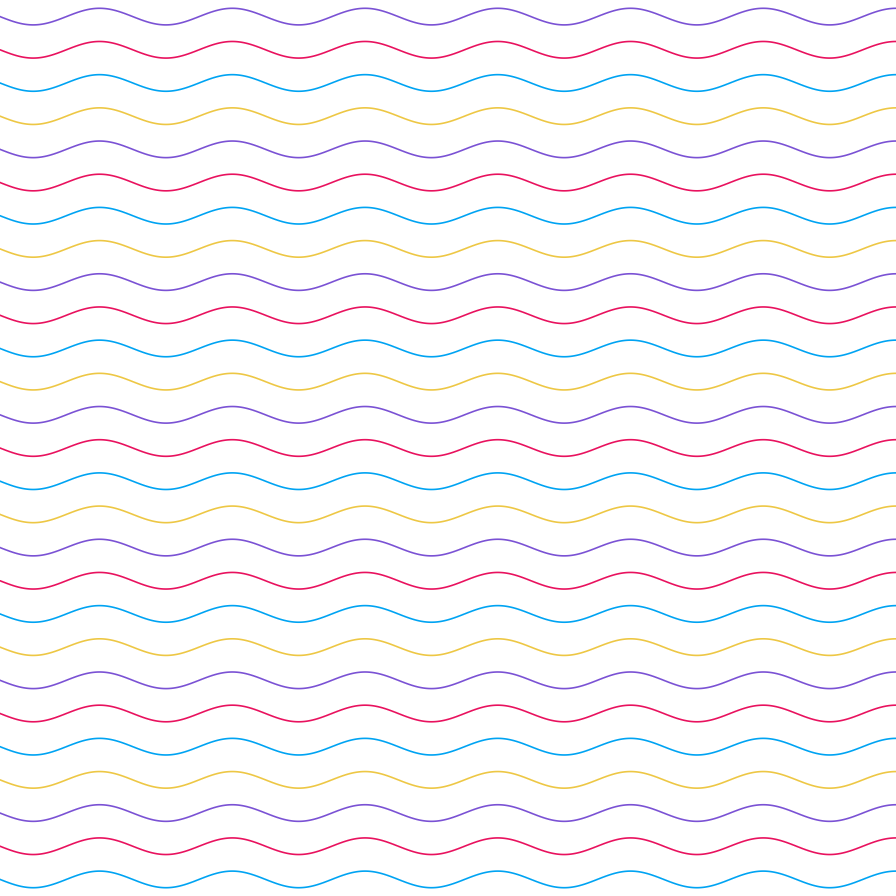
Reproduce this pattern procedurally as a Shadertoy shader.

```glsl
vec3 lineColor(float row) {
    int hue = int(mod(row, 4.0));
    if (hue == 0) return vec3(0.00, 0.64, 0.95);  // blue
    if (hue == 1) return vec3(0.91, 0.07, 0.37);  // crimson
    if (hue == 2) return vec3(0.48, 0.32, 0.83);  // violet
    return vec3(0.93, 0.78, 0.27);                // yellow
}

void mainImage(out vec4 fragColor, in vec2 fragCoord) {
    // One unit is the spacing between lines, 27 rows in all
    float pixel = 27.0 / iResolution.y;
    vec2 p = fragCoord * pixel;

    // Straighten the wave, four units long, then split into rows
    float phase = p.x * 1.570796;
    float height = p.y + 0.25 * sin(phase);
    float row = floor(height);

    // Divide by the gradient length to keep the stroke width even
    float slope = 0.3927 * cos(phase);
    float dist = abs(height - row - 0.5) / sqrt(1.0 + slope * slope);
    float coverage = clamp((0.025 - dist) / pixel + 0.5, 0.0, 1.0);

    fragColor = vec4(mix(vec3(1.0), lineColor(row), coverage), 1.0);
}
```
